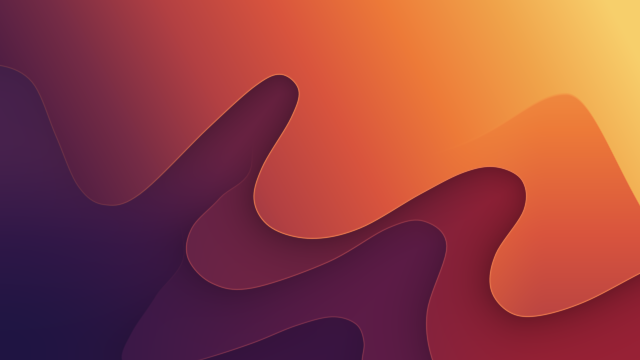
A Shadertoy shader for this background:

```glsl
const int KNOTS = 16;
const int STEPS = 10;
const float VIEW_HEIGHT = 9.0;

// Colour ramp from plum (0) to pale gold (6)
vec3 sunset(float t) {
    vec3 ramp[7] = vec3[7](
        vec3(0.27, 0.10, 0.26), vec3(0.46, 0.17, 0.27), vec3(0.70, 0.25, 0.26),
        vec3(0.85, 0.33, 0.24), vec3(0.93, 0.48, 0.22), vec3(0.94, 0.64, 0.29),
        vec3(0.97, 0.81, 0.42));
    t = clamp(t, 0.0, 5.999);
    int i = int(t);
    return mix(ramp[i], ramp[i + 1], fract(t));
}

vec2 catmullRom(vec2 a, vec2 b, vec2 c, vec2 d, float t) {
    return b + 0.5 * t * (c - a + t * (2.0 * a - 5.0 * b + 4.0 * c - d
             + t * (3.0 * (b - c) + d - a)));
}

// x: distance to the curve, y: -1 below it, +1 above it
vec2 curveField(vec2 p, vec2 knots[KNOTS]) {
    float nearest = 1e5;
    float side = 1.0;
    vec2 a = knots[1];
    for (int i = 1; i < KNOTS - 2; i++) {
        for (int j = 1; j <= STEPS; j++) {
            vec2 b = catmullRom(knots[i - 1], knots[i], knots[i + 1], knots[i + 2],
                                float(j) / float(STEPS));
            vec2 ab = b - a;
            vec2 ap = p - a;
            vec2 gap = ap - ab * clamp(dot(ap, ab) / dot(ab, ab), 0.0, 1.0);
            nearest = min(nearest, dot(gap, gap));
            // Count crossings of a ray pointing up
            if ((a.x <= p.x) != (b.x <= p.x) && a.y + ab.y * ap.x / ab.x > p.y) side = -side;
            a = b;
        }
    }
    return vec2(sqrt(nearest), side);
}

// Depth is positive inside the layer
float depthOf(vec2 field) {
    return -field.x * field.y;
}

// Filled sheet, shaded under its edge and traced by a fine bright rim
vec3 paintLayer(vec3 under, vec3 fill, float depth, float opacity,
                float shade, vec3 rim, float rimStrength, float px) {
    float cover = smoothstep(-px, px, depth) * opacity;
    vec3 shaded = fill * (1.0 - shade * exp(-max(depth, 0.0) / 0.55));
    float width = max(0.018, 0.6 * px);
    float line = exp(-depth * depth / (width * width));
    return mix(mix(under, shaded, cover), rim, line * rimStrength * opacity);
}

// Height of the soft hill, steeper on its right flank
float hillHeight(float x) {
    float d = x - 14.15;
    float steep = d > 0.0 ? 1.4 : 0.45;
    return 6.65 - steep * d * d / (1.0 + 0.21 * d * d);
}

void mainImage(out vec4 fragColor, in vec2 fragCoord) {
    float px = VIEW_HEIGHT / iResolution.y;
    vec2 p = fragCoord * px;
    p.x *= 16.0 / (VIEW_HEIGHT * iResolution.x / iResolution.y);

    // Sky glow
    vec3 color = sunset(0.36 * p.x + 0.2 * p.y - 1.25);

    // Orange hill
    float hillDepth = 0.6 * (hillHeight(p.x) - p.y);
    color = paintLayer(color, sunset(1.8 + 0.38 * p.y), hillDepth,
                       smoothstep(10.5, 13.7, p.x), 0.0, vec3(0.97, 0.60, 0.28), 0.3, px);

    // Large wave in two joined strands
    vec2 leftStrand = curveField(p, vec2[KNOTS](
        vec2(-1.0, 7.2), vec2(-0.1, 7.38), vec2(0.8, 6.95), vec2(1.4, 5.6),
        vec2(1.95, 4.35), vec2(2.6, 3.88), vec2(3.5, 4.15), vec2(5.2, 5.8),
        vec2(6.4, 6.87), vec2(7.04, 7.14), vec2(7.47, 6.75), vec2(7.28, 6.05),
        vec2(6.55, 4.8), vec2(6.36, 3.95), vec2(6.8, 3.3), vec2(7.8, 3.04)));
    vec2 rightStrand = curveField(p, vec2[KNOTS](
        vec2(6.36, 3.95), vec2(6.8, 3.3), vec2(7.8, 3.04), vec2(9.0, 3.3),
        vec2(10.5, 4.15), vec2(11.6, 4.7), vec2(12.4, 4.83), vec2(13.05, 4.5),
        vec2(13.1, 3.75), vec2(12.4, 2.65), vec2(12.27, 1.8), vec2(12.7, 1.22),
        vec2(13.4, 1.1), vec2(14.6, 1.45), vec2(16.2, 2.27), vec2(18.0, 3.1)));
    float waveDepth = depthOf(vec2(min(leftStrand.x, rightStrand.x),
                                   leftStrand.y * rightStrand.y));
    vec3 waveFill = mix(vec3(0.28, 0.13, 0.30), vec3(0.44, 0.14, 0.27), smoothstep(0.0, 7.0, p.x));
    waveFill = mix(waveFill, vec3(0.60, 0.13, 0.21), smoothstep(7.0, 14.0, p.x));
    float warmth = smoothstep(1.5, 7.0, p.x);
    color = paintLayer(color, waveFill, waveDepth, 1.0, 0.08 + 0.2 * warmth,
                       vec3(0.98, 0.52, 0.32), 0.15 + 0.6 * warmth, px);

    // Middle plum wave, dissolving upward
    float plumDepth = depthOf(curveField(p, vec2[KNOTS](
        vec2(-3.0, 8.0), vec2(-1.0, 8.0), vec2(5.5, 7.5), vec2(6.3, 5.0),
        vec2(5.5, 4.05), vec2(4.8, 3.3), vec2(4.7, 2.55), vec2(5.3, 1.92),
        vec2(6.3, 1.8), vec2(8.2, 2.45), vec2(9.7, 3.3), vec2(10.6, 3.47),
        vec2(11.17, 2.85), vec2(10.68, 1.2), vec2(10.83, -0.05), vec2(11.4, -1.0))));
    vec3 plumFill = mix(vec3(0.19, 0.09, 0.28), vec3(0.37, 0.11, 0.28), smoothstep(0.0, 10.0, p.x));
    float inWave = smoothstep(-px, px, waveDepth);
    color = paintLayer(color, plumFill, plumDepth, inWave * (1.0 - smoothstep(2.6, 5.6, p.y)),
                       0.2, vec3(0.74, 0.30, 0.33), 0.55, px);

    // Front indigo wave
    float indigoDepth = depthOf(curveField(p, vec2[KNOTS](
        vec2(-3.0, 5.0), vec2(-1.0, 5.0), vec2(3.5, 4.8), vec2(4.6, 2.8),
        vec2(3.9, 1.6), vec2(3.3, 0.7), vec2(3.05, 0.0), vec2(3.6, -0.35),
        vec2(5.0, 0.0), vec2(6.3, 0.42), vec2(7.4, 0.86), vec2(8.3, 1.08),
        vec2(8.9, 0.9), vec2(9.1, 0.45), vec2(9.05, -0.1), vec2(9.1, -1.0))));
    vec3 indigoFill = mix(vec3(0.12, 0.08, 0.26), vec3(0.23, 0.08, 0.26), smoothstep(0.0, 7.0, p.x));
    color = paintLayer(color, indigoFill, indigoDepth, 1.0 - smoothstep(0.3, 3.8, p.y),
                       0.1, vec3(0.66, 0.27, 0.34), 0.5 * smoothstep(3.5, 6.0, p.x), px);

    fragColor = vec4(color, 1.0);
}
```
